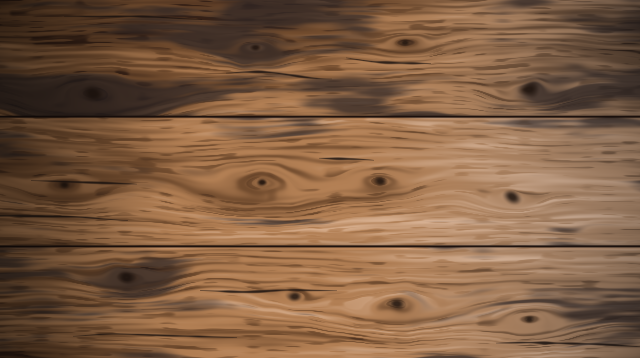
Reproduce this texture procedurally as a WebGL 2 fragment shader.

```glsl
#version 300 es
precision highp float;
// Three weathered wooden planks with flowing grain, knots, dark stains and cracks.
uniform vec2 u_resolution;
out vec4 fragColor;

float hash(vec2 p) {
  vec3 q = fract(vec3(p.xyx) * 0.1031);
  q += dot(q, q.yzx + 33.33);
  return fract((q.x + q.y) * q.z);
}

float noise(vec2 p) {
  vec2 cell = floor(p), f = fract(p);
  f = f * f * (3.0 - 2.0 * f);
  return mix(mix(hash(cell), hash(cell + vec2(1, 0)), f.x),
             mix(hash(cell + vec2(0, 1)), hash(cell + vec2(1, 1)), f.x), f.y);
}

float fbm(vec2 p) {
  float sum = 0.0, gain = 0.5;
  for (int i = 0; i < 4; i++) {
    sum += gain * noise(p);
    p = p * 2.03 + 17.7;
    gain *= 0.5;
  }
  return sum / 0.9375;
}

// Wood colour from dark to light
vec3 woodColor(float tone) {
  vec3 c = mix(vec3(0.20, 0.12, 0.08), vec3(0.42, 0.28, 0.17), smoothstep(0.0, 0.32, tone));
  c = mix(c, vec3(0.66, 0.47, 0.31), smoothstep(0.3, 0.62, tone));
  return mix(c, vec3(0.80, 0.65, 0.53), smoothstep(0.6, 0.95, tone));
}

void main() {
  vec2 uv = gl_FragCoord.xy / u_resolution;
  vec2 p = gl_FragCoord.xy / u_resolution.y;
  float pixel = 1.0 / u_resolution.y;

  // Planks
  float pitch = 0.362;
  float row = floor((p.y + 0.05) / pitch);
  float bottom = row * pitch - 0.05;
  float across = p.y - bottom;
  float x = p.x + row * 11.3;

  // Slow waves in the grain
  float grainY = p.y + 0.045 * (fbm(vec2(x * 1.7, p.y * 5.0)) - 0.5)
               + 0.008 * (noise(vec2(x * 7.0, p.y * 24.0)) - 0.5);

  // Knots bend the grain into rings
  float core = 0.0, swirl = 0.0;
  for (int i = 0; i < 4; i++) {
    vec2 id = vec2(float(i) + 3.0, row * 5.0 + 8.0);
    float size = hash(id + 41.0);
    vec2 center = vec2((float(i) + 0.15 + 0.7 * hash(id)) * 0.45,
                       bottom + pitch * mix(0.16, 0.84, hash(id + 19.0)));
    vec2 d = p - center;
    d += 0.012 * (vec2(noise(p * 22.0), noise(p * 22.0 + 31.0)) - 0.5);
    float r = length(d * vec2(0.42, 1.0));
    float reach = mix(0.035, 0.085, size);
    float pull = exp(-r * r / (reach * reach));
    grainY = mix(grainY, center.y + r, pull);
    swirl = max(swirl, pull);
    float knot = length(d * vec2(0.7, 1.0));
    core = max(core, 1.0 - smoothstep(0.2, 1.1, knot / mix(0.010, 0.025, hash(id + 67.0))));
  }

  // Grain at several widths
  float broad = fbm(vec2(x * 1.3, grainY * 13.0));
  float streak = noise(vec2(x * 4.0, grainY * 62.0));
  float fine = noise(vec2(x * 8.0, grainY * 135.0));
  float pores = smoothstep(0.62, 0.9, noise(vec2(x * 17.0, grainY * 170.0 + 50.0)));
  float ring = 0.5 + 0.5 * sin(grainY * 290.0 + 7.0 * noise(vec2(x * 1.6, grainY * 15.0)));
  float ringDepth = 0.05 + 0.12 * swirl + 0.13 * smoothstep(0.45, 0.75, fbm(vec2(x * 1.8, p.y * 9.0 + 5.0)));

  // Light pool right of centre, with dim edges
  vec2 fromLight = (uv - vec2(0.68, 0.46)) * vec2(1.6, 1.5);
  float glow = exp(-dot(fromLight, fromLight));
  float topPlank = step(1.5, row);
  float tone = 0.30 + 0.44 * glow - 0.08 * topPlank;
  tone += 0.55 * (broad - 0.5) + 0.20 * (streak - 0.5) + 0.20 * (fine - 0.5);
  tone -= ringDepth * ring * ring + 0.16 * pores;
  tone += 0.10 * smoothstep(0.22, 0.36, across) * (1.0 - topPlank);
  vec3 color = woodColor(tone);

  // Greyer wood towards the right
  float grey = dot(color, vec3(0.3, 0.59, 0.11));
  color = mix(color, grey * vec3(1.08, 0.99, 0.94), 0.42 * smoothstep(0.5, 1.0, uv.x));

  // Charcoal stains broken up by the grain
  float patches = fbm(vec2(x * 2.4 + 9.0, grainY * 12.0 + 4.0)) + 0.07 * topPlank;
  float stain = smoothstep(0.56, 0.76, patches + 0.16 * (fine - 0.5) + 0.12 * (streak - 0.5));
  color = mix(color, vec3(0.16, 0.13, 0.13), 0.72 * stain);
  color = mix(color, vec3(0.11, 0.07, 0.05), 0.85 * core);

  // Tapered cracks
  for (int i = 0; i < 3; i++) {
    vec2 id = vec2(float(i) + 29.0, row + 13.0);
    float along = (p.x - 1.78 * hash(id)) / mix(0.07, 0.25, hash(id + 7.0));
    float crackY = bottom + pitch * mix(0.2, 0.8, hash(id + 23.0))
                 + 0.016 * (noise(vec2(x * 6.0, id.x)) - 0.5) - 0.006 * along;
    float width = 0.0035 * (1.0 - along * along) * (0.4 + noise(vec2(x * 25.0, id.x)));
    float crack = 1.0 - smoothstep(-pixel, pixel, abs(p.y - crackY) - width);
    color = mix(color, vec3(0.10, 0.07, 0.06), 0.85 * crack * step(abs(along), 1.0));
  }

  // Seams with soft shade and a worn lit edge
  float seam = min(across, pitch - across);
  color *= 1.0 - 0.25 * exp(-seam / 0.007);
  float worn = exp(-pow((pitch - across - 0.007) / 0.003, 2.0));
  color += vec3(0.10, 0.07, 0.05) * worn * noise(vec2(x * 9.0, 2.0)) * (0.4 + glow);
  color = mix(vec3(0.09, 0.05, 0.04), color, smoothstep(0.0025 - pixel, 0.0025 + pixel, seam));

  // Dim left edge and corners
  vec2 rim = abs(uv - 0.5) * 2.0;
  color *= 1.0 - 0.30 * pow(rim.x, 4.0) * (0.4 + 0.6 * rim.y);
  color *= mix(0.72, 1.06, smoothstep(0.0, 0.3, uv.x));
  fragColor = vec4(clamp(color, 0.0, 1.0), 1.0);
}
```
